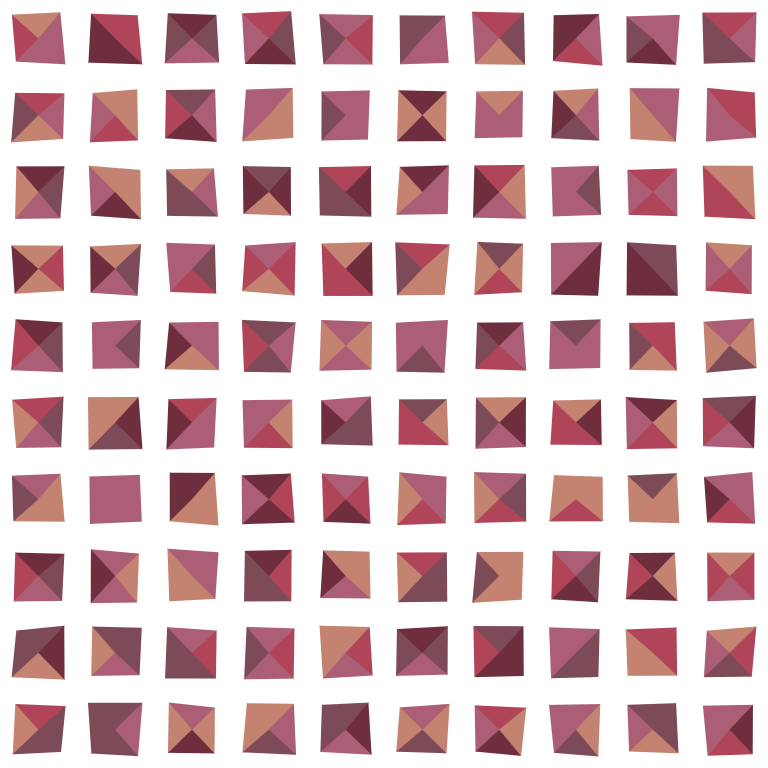
This pattern is drawn by a WebGL 1 fragment shader. Its source:

```glsl
precision highp float;
// Grid of 10 by 10 wobbly squares on white, each split into four randomly coloured triangles.

uniform vec2 u_resolution;

const float REPEATS = 10.0;
const float HALF_SIDE = 0.32;      // in cell widths
const float CORNER_JITTER = 0.036;

const vec3 WHITE = vec3(1.0);
const vec3 PINK = vec3(0.67, 0.37, 0.46);
const vec3 ORANGE = vec3(0.77, 0.51, 0.44);
const vec3 RED = vec3(0.69, 0.27, 0.35);
const vec3 PLUM = vec3(0.49, 0.29, 0.34);
const vec3 WINE = vec3(0.43, 0.18, 0.24);

float hash(vec2 cell, float seed) {
  vec3 p = fract(vec3(cell, seed) * vec3(0.1031, 0.1137, 0.0973) + 0.317);
  p += dot(p, p.yzx + 33.33);
  return fract((p.x + p.y) * p.z);
}

// Weighted choice from the five colours.
vec3 pickColour(float r) {
  if (r < 0.26) return PINK;
  if (r < 0.46) return ORANGE;
  if (r < 0.63) return RED;
  return r < 0.82 ? PLUM : WINE;
}

// Jittered corner i of the square, counter-clockwise from the lower left.
vec2 corner(vec2 cell, float i) {
  vec2 side = vec2(abs(i - 1.5) < 1.0 ? 1.0 : -1.0, i > 1.5 ? 1.0 : -1.0);
  vec2 jitter = vec2(hash(cell, i + 3.0), hash(cell, i + 11.0)) * 2.0 - 1.0;
  return side * HALF_SIDE + jitter * CORNER_JITTER;
}

// Signed distance from p to the line a-b, positive on its left.
float leftOf(vec2 p, vec2 a, vec2 b) {
  vec2 d = normalize(b - a);
  return d.x * (p.y - a.y) - d.y * (p.x - a.x);
}

float coverage(float dist, float pixel) {
  return clamp(dist / pixel + 0.5, 0.0, 1.0);
}

vec3 facetedSquare(vec2 p, vec2 cell, float pixel) {
  vec2 centre = vec2(0.0);
  vec3 colourSum = vec3(0.0);
  float weightSum = 0.0;
  float inside = 1.0;
  for (int k = 0; k < 4; k++) {
    float i = float(k);
    vec2 a = corner(cell, i);
    vec2 b = corner(cell, mod(i + 1.0, 4.0));
    // Wedge between the two spokes that bound this triangle.
    float wedge = coverage(leftOf(p, centre, a), pixel)
                * coverage(leftOf(p, b, centre), pixel);
    colourSum += wedge * pickColour(hash(cell, i + 23.0));
    weightSum += wedge;
    inside = min(inside, leftOf(p, a, b));
  }
  vec3 facets = colourSum / max(weightSum, 0.001);
  return mix(WHITE, facets, coverage(inside, pixel));
}

void main() {
  vec2 grid = gl_FragCoord.xy / u_resolution * REPEATS;
  vec2 cell = mod(floor(grid), REPEATS);
  float pixel = REPEATS / min(u_resolution.x, u_resolution.y);
  gl_FragColor = vec4(facetedSquare(fract(grid) - 0.5, cell, pixel), 1.0);
}
```
